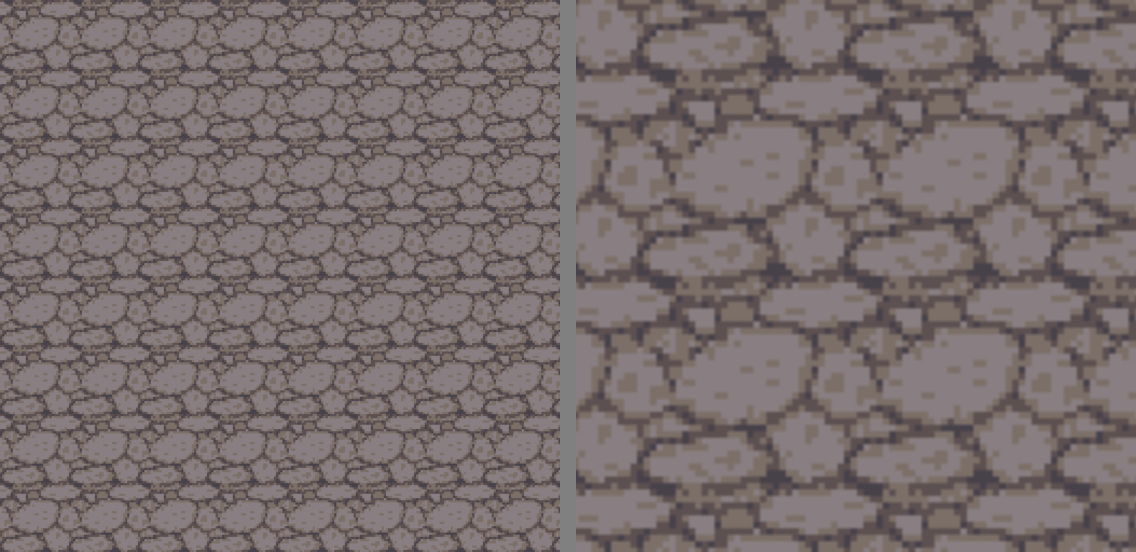
Left: the whole. Right: its middle third, enlarged.
Write a WebGL 1 fragment shader that draws this texture.

```glsl
precision highp float;
uniform vec2 u_resolution;

#define TILES_DOWN 8.0
#define TEXELS 32.0
#define CRACK_CORE 0.12
#define CRACK_EDGE 0.62
#define RIM_WIDTH 1.20
#define ROUGHNESS 0.34
#define WARP 0.65
#define TEXEL_BLUR 0.38
#define STONE_GREY vec3(0.536, 0.494, 0.504)
#define STONE_BROWN vec3(0.487, 0.435, 0.405)
#define CRACK_BROWN vec3(0.362, 0.312, 0.316)
#define CRACK_DARK vec3(0.278, 0.256, 0.290)

// Layered sines with whole frequencies, so they wrap with the tile
float ripple(vec2 texel) {
  vec2 a = texel * 6.2831853 / TEXELS;
  float bend = 1.3 * sin(2.0 * a.x + 3.0 * a.y + 0.7);
  return 0.5 * sin(3.0 * a.x + 7.0 * a.y + bend)
       + 0.5 * sin(4.0 * a.x - 6.0 * a.y - bend + 2.0);
}

// Cell state: x = depth in nearest stone, y = depth in next one, z = wear limit
vec3 addStone(vec3 cell, vec2 p, vec2 center, vec2 radii,
              float tilt, float power, float wearLimit) {
  vec2 q = mod(p - center + 0.5 * TEXELS, TEXELS) - 0.5 * TEXELS;
  float c = cos(tilt), s = sin(tilt);
  q = abs(vec2(c * q.x + s * q.y, c * q.y - s * q.x)) / radii + 0.001;
  float reach = pow(pow(q.x, power) + pow(q.y, power), 1.0 / power);
  vec2 slope = pow(q / reach, vec2(power - 1.0)) / radii;
  float depth = (1.0 - reach) / length(slope);
  return depth > cell.x ? vec3(depth, cell.x, wearLimit)
                        : vec3(cell.x, max(cell.y, depth), cell.z);
}

// Stones of one tile, in texels from its lower left
vec3 stoneField(vec2 p) {
  vec3 cell = vec3(-9.0, -9.0, 1.0);
  // Large boulder and the split stone beside it
  cell = addStone(cell, p, vec2(16.2, 16.6), vec2(12.3, 8.0), 0.34, 1.9, 0.72);
  cell = addStone(cell, p, vec2(4.6, 21.6), vec2(6.6, 4.0), 0.10, 1.7, 0.50);
  cell = addStone(cell, p, vec2(0.2, 16.6), vec2(5.8, 7.4), -0.15, 2.2, 0.45);
  // Diamond, wedge and long slab of the lower course
  cell = addStone(cell, p, vec2(26.4, 5.8), vec2(8.2, 7.2), -0.10, 1.25, 0.65);
  cell = addStone(cell, p, vec2(6.0, 8.6), vec2(5.9, 2.9), 0.12, 1.5, 0.40);
  cell = addStone(cell, p, vec2(11.2, 3.5), vec2(11.3, 5.0), 0.04, 1.7, 0.45);
  // Flat slab and pebbles of the upper course
  cell = addStone(cell, p, vec2(27.6, 27.4), vec2(10.8, 4.5), 0.0, 2.1, 0.30);
  cell = addStone(cell, p, vec2(10.1, 25.2), vec2(4.6, 3.4), -0.55, 1.7, 0.35);
  cell = addStone(cell, p, vec2(15.6, 26.4), vec2(3.9, 2.9), 0.60, 1.6, 0.10);
  cell = addStone(cell, p, vec2(13.0, 29.9), vec2(8.2, 2.2), 0.05, 2.0, -0.3);
  return cell;
}

// Flat palette colour of one texel
vec3 texelColor(vec2 texel) {
  vec2 p = mod(texel, TEXELS) + 0.5;
  vec2 warp = vec2(ripple(p.yx + 9.0), ripple(p + 17.0));
  vec3 cell = stoneField(p + WARP * warp);
  float depth = min(cell.x + 0.35, 0.5 * (cell.x - cell.y));
  float chip = ROUGHNESS * ripple(2.0 * p.yx + 5.0);
  if (depth + 0.4 * chip < CRACK_CORE) return CRACK_DARK;
  if (depth + 0.7 * chip < CRACK_EDGE) return CRACK_BROWN;
  if (depth + 1.6 * chip < RIM_WIDTH || ripple(p) > cell.z) return STONE_BROWN;
  return STONE_GREY;
}

void main() {
  vec2 grid = gl_FragCoord.xy / u_resolution.y * TILES_DOWN * TEXELS - 0.5;
  vec2 base = floor(grid);
  vec2 blend = smoothstep(0.5 - TEXEL_BLUR, 0.5 + TEXEL_BLUR, fract(grid));

  // Soft joins between neighbouring texels
  vec3 color = vec3(0.0);
  for (int j = 0; j < 2; j++) {
    for (int i = 0; i < 2; i++) {
      vec2 corner = vec2(float(i), float(j));
      vec2 share = mix(1.0 - blend, blend, corner);
      color += texelColor(base + corner) * share.x * share.y;
    }
  }
  gl_FragColor = vec4(color, 1.0);
}
```
